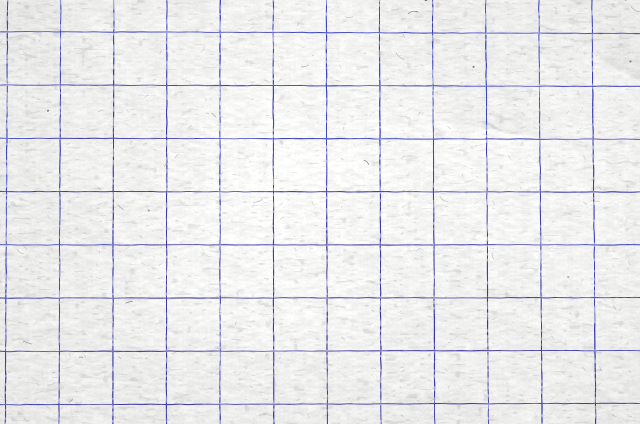
Reproduce this pattern procedurally as a Shadertoy shader.

```glsl
// Sheet of square-ruled paper: thin blue ink lines on rough, pale grey stock.
// Two slightly fanned line families are box-filtered over a base made from
// stretched value noise, soft creases and hashed flecks. Unit: canvas height.

const vec2 GRID_ANCHOR = vec2(0.519, 0.4225);    // one line crossing
const vec2 COLUMN_PITCH = vec2(0.1266, 0.1253);  // at bottom, at top
const vec2 ROW_PITCH = vec2(0.1257, 0.1246);     // at left, at right
const float SHEET_WIDTH = 1.506;
const float LINE_HALF_WIDTH = 0.00115;
const float LINE_WOBBLE = 0.0012;
const vec3 INK_BLUE = vec3(0.24, 0.27, 0.76);
const vec3 INK_VIOLET = vec3(0.25, 0.20, 0.58);
const vec3 PAPER = vec3(0.955, 0.955, 0.952);
const vec3 FLECK_COLOR = vec3(0.25, 0.25, 0.28);
const vec2 FIBRE_FREQ = vec2(75.0, 210.0);
const float FIBRE_DEPTH = 0.085;
const float GRAIN_DEPTH = 0.035;

float hash(vec2 p) {
    return fract(sin(dot(p, vec2(127.1, 311.7))) * 43758.5453);
}

float noise(vec2 p) {
    vec2 i = floor(p), f = fract(p);
    f = f * f * (3.0 - 2.0 * f);
    return mix(mix(hash(i), hash(i + vec2(1, 0)), f.x),
               mix(hash(i + vec2(0, 1)), hash(i + vec2(1, 1)), f.x), f.y);
}

float fbm(vec2 p) {
    float sum = 0.0, amp = 0.5;
    for (int i = 0; i < 4; i++) {
        sum += amp * noise(p);
        p = p * 2.03 + 17.3;
        amp *= 0.5;
    }
    return sum;
}

// Share of a pixel covered by a band centred at signed distance d
float bandCoverage(float d, float halfWidth, float px) {
    return clamp((d + halfWidth) / px + 0.5, 0.0, 1.0)
         - clamp((d - halfWidth) / px + 0.5, 0.0, 1.0);
}

// One ruled family: "across" is measured from the anchor, "along" runs with the line
float ruledLine(float across, float along, float pitch, float seed, float px) {
    float id = floor(across / pitch + 0.5);
    float d = across - id * pitch;
    float lane = id * 7.0 + seed;
    d += LINE_WOBBLE * (noise(vec2(along * 45.0, lane)) - 0.5);
    float width = LINE_HALF_WIDTH * mix(0.8, 1.2, noise(vec2(along * 9.0, lane + 3.0)));
    return bandCoverage(d, width, px);
}

// Scattered bent fibres and dots, at most one per cell
float flecks(vec2 p, float density, float chance, float halfLength, float radius) {
    float px = 1.0 / iResolution.y;
    vec2 id = floor(p * density);
    vec2 jitter = vec2(hash(id + 1.7), hash(id + 5.3));
    vec2 q = p - (id + 0.3 + 0.4 * jitter) / density;
    float angle = (hash(id + 9.1) - 0.5) * 2.6;
    q = mat2(cos(angle), -sin(angle), sin(angle), cos(angle)) * q;
    q.y += (jitter.x - 0.5) * 60.0 * q.x * q.x;
    float len = halfLength * mix(0.3, 1.0, jitter.y);
    float d = length(vec2(max(abs(q.x) - len, 0.0), q.y));
    return bandCoverage(d, radius, px) * step(hash(id + density), chance)
         * mix(0.4, 1.0, jitter.x);
}

// Soft fold: dark above its ridge, light below, fading at both ends
float crease(vec2 p, vec2 start, float slope, float span) {
    float t = (p.x - start.x) / span;
    float side = p.y - start.y - slope * (p.x - start.x);
    float fade = smoothstep(0.0, 0.45, t) * (1.0 - smoothstep(0.8, 1.3, t));
    float upper = smoothstep(-0.005, 0.005, side);
    return fade * mix(0.022, -0.038, upper) * exp(-abs(side) * 16.0);
}

vec3 paperColor(vec2 p) {
    // Broad light and folds
    float shade = 0.02 - 0.05 * smoothstep(0.1, 0.95, length((p - vec2(0.78, 0.55)) * vec2(0.9, 1.2)));
    shade += 0.05 * (fbm(p * 3.0) - 0.47);
    shade += crease(p, vec2(1.0, 0.72), -0.16, 0.28);
    shade += crease(p, vec2(1.36, 0.885), -0.5, 0.2);

    // Pressed fibres, mostly lying sideways
    vec2 warped = p + 0.006 * vec2(noise(p * 40.0), noise(p * 40.0 + 31.0));
    float fibre = 0.65 * noise(warped * FIBRE_FREQ) + 0.35 * noise(warped * FIBRE_FREQ * 0.47 + 11.0);
    shade += FIBRE_DEPTH * (fibre - 0.56);
    shade -= 0.07 * smoothstep(0.73, 0.95, noise(warped * FIBRE_FREQ * 0.8 + 53.0));
    shade += GRAIN_DEPTH * (noise(p * 340.0) - 0.5);
    return PAPER + shade;
}

void mainImage(out vec4 fragColor, in vec2 fragCoord) {
    float px = 1.0 / iResolution.y;
    vec2 p = fragCoord * px;
    vec3 color = paperColor(p);

    // Ruled grid; the upright lines print more brokenly
    vec2 offset = p - GRID_ANCHOR;
    float columnLine = ruledLine(offset.x, p.y, mix(COLUMN_PITCH.x, COLUMN_PITCH.y, p.y), 2.0, px);
    float rowLine = ruledLine(offset.y, p.x, mix(ROW_PITCH.x, ROW_PITCH.y, p.x / SHEET_WIDTH), 90.0, px);
    columnLine *= mix(0.55, 1.15, smoothstep(0.15, 0.6, noise(p * vec2(60.0, 150.0))));
    rowLine *= mix(0.8, 1.1, noise(p * vec2(110.0, 60.0) + 40.0));
    float ink = clamp(max(columnLine, rowLine), 0.0, 1.0);
    float violet = clamp(0.75 - 0.7 * p.y + 0.9 * (noise(p * 5.0) - 0.5), 0.0, 1.0);
    color = mix(color, mix(INK_BLUE, INK_VIOLET, violet), ink);

    // Fine fibres, longer hairs, rare dots
    float dirt = 0.3 * flecks(p, 28.0, 0.3, 0.005, 0.0007);
    dirt = max(dirt, 0.6 * flecks(p + 3.1, 9.0, 0.14, 0.012, 0.0009));
    dirt = max(dirt, 0.8 * flecks(p + 7.7, 8.0, 0.07, 0.0008, 0.0022));
    color = mix(color, FLECK_COLOR, dirt);

    fragColor = vec4(clamp(color, 0.0, 1.0), 1.0);
}
```
